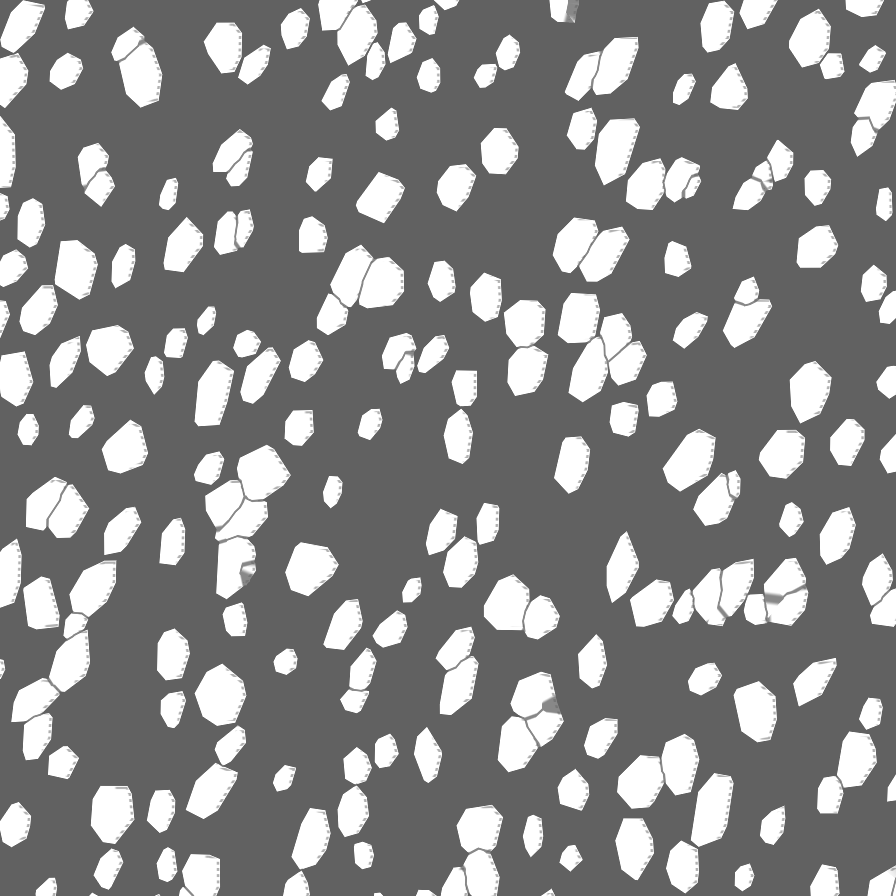
Write a WebGL 2 fragment shader that draws this pattern.

```glsl
#version 300 es
precision highp float;

uniform vec2 u_resolution;
out vec4 fragColor;

float hash(vec2 cell, float salt) {
    return fract(sin(dot(cell, vec2(127.1, 311.7)) + salt * 74.7) * 43758.5);
}

// Signed distance to an angular grain: half-planes tangent to a leaning ellipse
float grainDistance(vec2 p, vec2 cell) {
    float lean = 0.36 + 0.85 * (hash(cell, 3.0) - 0.5);
    float size = mix(0.55, 1.3, hash(cell, 4.0));
    float stretch = mix(0.88, 1.14, hash(cell, 5.0));
    vec2 axes = size * vec2(0.0182 / stretch, 0.0282 * stretch);

    float c = cos(lean), s = sin(lean);
    vec2 q = vec2(c * p.x - s * p.y, s * p.x + c * p.y);

    float d = -1.0;
    for (int i = 0; i < 8; i++) {
        float k = float(i);
        float angle = 0.7854 * (k + 0.75 * hash(cell, 10.0 + k));
        vec2 normal = normalize(vec2(cos(angle), sin(angle)) / axes);
        float reach = length(normal * axes) * mix(0.8, 1.1, hash(cell, 20.0 + k));
        d = max(d, dot(q, normal) - reach);
    }
    return d;
}

void main() {
    vec2 uv = gl_FragCoord.xy / u_resolution.y;
    float pixel = 1.0 / u_resolution.y;
    vec2 home = floor(uv * 15.0);

    // Nearest and second nearest grain among the neighbouring cells
    float nearest = 1.0, second = 1.0, side = 0.0;
    for (int y = -1; y <= 1; y++) {
        for (int x = -1; x <= 1; x++) {
            vec2 cell = home + vec2(x, y);
            if (hash(cell, 0.0) > 0.89) continue;
            vec2 centre = (cell + vec2(hash(cell, 1.0), hash(cell, 2.0))) / 15.0;
            float d = grainDistance(uv - centre, cell);
            if (d < nearest) {
                second = nearest;
                nearest = d;
                side = uv.x - centre.x;
            } else {
                second = min(second, d);
            }
        }
    }

    float cover = clamp(0.5 - nearest / (0.8 * pixel), 0.0, 1.0);

    // Thin seams between touching grains
    float seam = 1.0 - smoothstep(0.001, 0.001 + 2.0 * pixel, second - nearest);
    cover *= 1.0 - 0.75 * seam;

    // Fine notches along the right-hand rims
    float rim = 1.0 - smoothstep(0.0004, 0.0012 + pixel, abs(nearest + 0.0022));
    float notch = smoothstep(0.3, 0.8, 0.5 + 0.5 * sin(uv.y * 900.0));
    cover *= 1.0 - 0.5 * rim * notch * smoothstep(0.003, 0.007, side);

    vec3 ground = vec3(0.38);
    vec3 grain = vec3(1.0);
    fragColor = vec4(mix(ground, grain, cover), 1.0);
}
```
